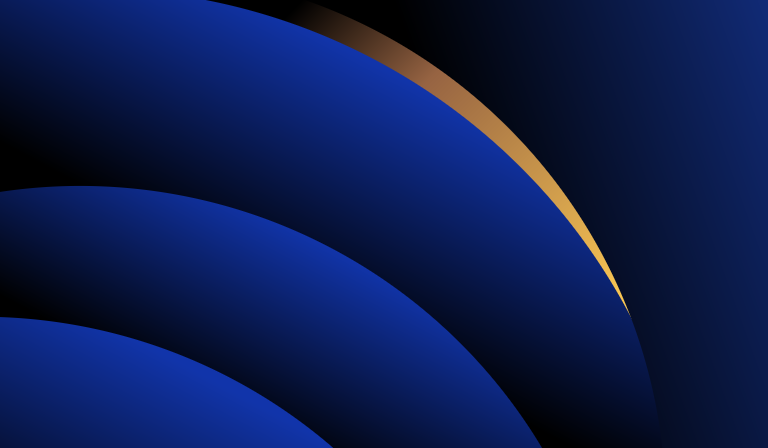
Write a Shadertoy shader that draws this background.

```glsl
// Overlapping dark blue discs with a thin golden crescent on a navy backdrop.

#define DISC_RADIUS 1.201
#define LIGHT_DIR   vec2(0.47, 0.88)
#define SKY_DIR     vec2(0.94, 0.34)
#define GOLD_DIR    vec2(0.70, -0.70)
#define DISC_BLUE   vec3(0.067, 0.205, 0.665)
#define SKY_BLUE    vec3(0.070, 0.176, 0.490)
#define BRONZE      vec3(0.590, 0.390, 0.260)
#define GOLD        vec3(1.000, 0.800, 0.330)

// Position along a direction, 0 at "start" and 1 at "end".
float ramp(vec2 p, vec2 dir, float start, float end) {
    return clamp((dot(p, dir) - start) / (end - start), 0.0, 1.0);
}

// Antialiased coverage of a disc; one pixel wide edge.
float disc(vec2 p, vec2 center, float radius) {
    float signedDist = length(p - center) - radius;
    return clamp(0.5 - signedDist * iResolution.y, 0.0, 1.0);
}

// Blue shading that rises from black toward the upper right.
vec3 blueShade(vec2 p, float start, float end) {
    return DISC_BLUE * ramp(p, LIGHT_DIR, start, end);
}

void mainImage(out vec4 fragColor, in vec2 fragCoord) {
    // Canvas height is one unit.
    vec2 p = fragCoord / iResolution.y;

    // Backdrop
    vec3 color = SKY_BLUE * ramp(p, SKY_DIR, 1.166, 1.992);

    // Outer disc: blue inside a wider circle, gold in the leftover crescent
    vec3 metal = BRONZE * ramp(p, GOLD_DIR, -0.227, 0.095);
    metal = mix(metal, GOLD, ramp(p, GOLD_DIR, 0.095, 0.773));
    float inner = disc(p, vec2(0.199, -0.339), 1.364);
    vec3 outerDisc = mix(metal, blueShade(p, 0.601, 1.148), inner);
    color = mix(color, outerDisc, disc(p, vec2(0.285, -0.134), DISC_RADIUS));

    // Middle and front discs
    color = mix(color, blueShade(p, 0.300, 0.742),
                disc(p, vec2(0.179, -0.616), DISC_RADIUS));
    color = mix(color, blueShade(p, -0.191, 0.355),
                disc(p, vec2(-0.042, -0.908), DISC_RADIUS));

    fragColor = vec4(color, 1.0);
}
```
